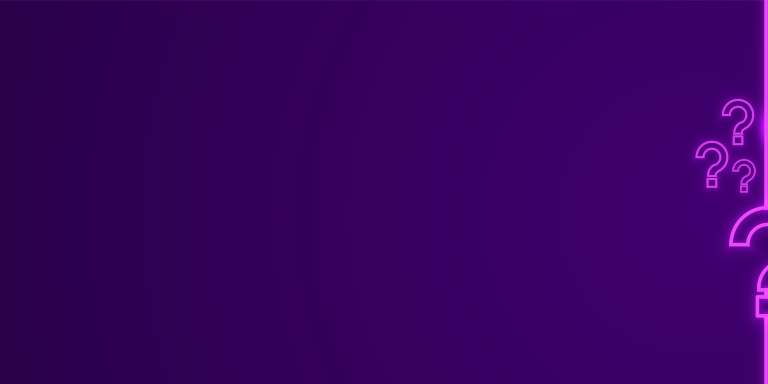
Reproduce this background procedurally as a Shadertoy shader.

```glsl
// Deep violet banded radial backdrop with neon hook outlines and a glowing rail at the right edge.

// Solid box distance
float boxDistance(vec2 p, vec2 halfSize) {
    vec2 d = abs(p) - halfSize;
    return length(max(d, 0.0)) + min(max(d.x, d.y), 0.0);
}

// Hook of height 1 centred on the origin: a wide arc, a counter-curved stem and a square dot
float hookDistance(vec2 p) {
    vec2 q = p - vec2(0.0, 0.16);
    float wideArc = abs(length(q) - 0.265) - 0.078;
    float tip = max(wideArc, -q.y);
    float stem = max(abs(length(p - vec2(0.169, -0.24)) - 0.169) - 0.085, -0.26 - p.y);
    bool onWideArc = q.y > 0.0 || dot(q, vec2(0.921, 0.389)) > 0.0;
    float body = onWideArc ? (q.x < 0.0 ? tip : wideArc)
                           : min(stem, q.x < 0.0 ? tip : 1.0);
    float dot_ = boxDistance(p + vec2(0.0, 0.412), vec2(0.098, 0.088));
    return min(body, dot_);
}

// Antialiased coverage of a line around distance zero
float lineMask(float d, float halfWidth) {
    float pixel = 1.0 / iResolution.y;
    return 1.0 - smoothstep(halfWidth - 0.6 * pixel, halfWidth + 0.6 * pixel, abs(d));
}

// Radial gradient with soft steps and a faint dark ripple
vec3 backdrop(vec2 p) {
    float radius = length(p - vec2(1.82, 0.44));
    float steps = radius / 0.19;
    float banded = (floor(steps) + smoothstep(0.75, 1.0, fract(steps))) * 0.19;
    float t = clamp(mix(radius, banded, 0.4) / 1.85, 0.0, 1.0);
    vec3 color = mix(vec3(0.25, 0.0, 0.435), vec3(0.165, 0.0, 0.288), t);
    color *= 1.0 - 0.035 * exp(-pow((radius - 1.03) / 0.025, 2.0));
    return color + vec3(0.06, 0.03, 0.06) * smoothstep(0.996, 0.999, p.y);
}

void mainImage(out vec4 fragColor, in vec2 fragCoord) {
    vec2 p = fragCoord / iResolution.xy * vec2(2.0, 1.0);
    vec3 color = backdrop(p);
    vec3 neon = vec3(0.92, 0.29, 0.97);
    vec3 haze = vec3(0.55, 0.06, 0.60);

    // Vertical rail, interrupted by the large hook
    float railX = p.x - 1.995;
    float gap = max(min(abs(p.y - 0.3175) - 0.1405, 1.0), 0.009 - abs(p.y - 0.236));
    float railDistance = length(vec2(railX, max(-gap, 0.0)));
    color += haze * 0.5 * exp(-railDistance / 0.011);
    color += haze * 0.7 * exp(-dot(vec2(railX / 0.02, (p.y - 0.667) / 0.045),
                                   vec2(railX / 0.02, (p.y - 0.667) / 0.045)));
    color = mix(color, neon, lineMask(railDistance, 0.0045));

    // Hooks: centre and height
    vec3 hooks[4] = vec3[4](vec3(1.922, 0.682, 0.115), vec3(1.854, 0.572, 0.117),
                           vec3(1.9375, 0.542, 0.083), vec3(2.0, 0.318, 0.281));
    for (int i = 0; i < 4; i++) {
        float size = hooks[i].z;
        float d = hookDistance((p - hooks[i].xy) / size) * size;
        float strength = smoothstep(0.03, 0.26, size);
        color += haze * mix(0.3, 0.55, strength) * exp(-abs(d) / mix(0.008, 0.013, strength));
        color = mix(color, neon, lineMask(d, mix(0.0019, 0.0047, strength)) * mix(0.75, 1.0, strength));
    }

    fragColor = vec4(min(color, 1.0), 1.0);
}
```
